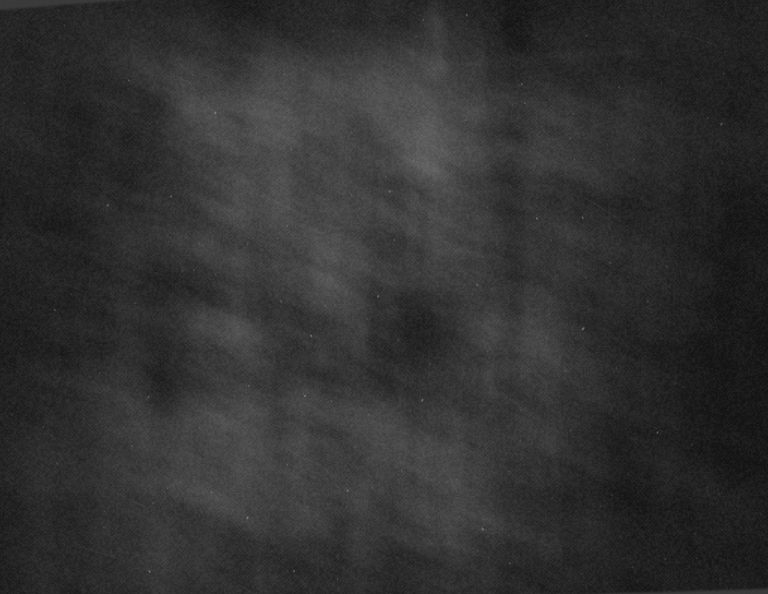
Write a WebGL 1 fragment shader that draws this texture.

```glsl
precision highp float;
// A dusty, dark chalkboard-like film: a soft vignette lit in the middle,
// cloudy patches, slanted wiping streaks and upright smears from stretched
// noise, then fine weave, grain, hairline scratches and specks of dust.
uniform vec2 u_resolution;

float hash(vec2 p) {
  vec3 h = fract(p.xyx * 0.1031);
  h += dot(h, h.yzx + 33.33);
  return fract((h.x + h.y) * h.z);
}

float noise(vec2 p) {
  vec2 cell = floor(p), f = fract(p);
  f = f * f * (3.0 - 2.0 * f);
  return mix(mix(hash(cell), hash(cell + vec2(1.0, 0.0)), f.x),
             mix(hash(cell + vec2(0.0, 1.0)), hash(cell + 1.0), f.x), f.y);
}

// Layered noise, centred on zero; the layers keep their direction
float cloud(vec2 p) {
  float sum = 0.0, weight = 0.5;
  for (int i = 0; i < 4; i++) {
    sum += weight * (noise(p) - 0.5);
    p = p * 2.03 + 17.3;
    weight *= 0.52;
  }
  return sum;
}

// One speck in some of the cells of a grid, slightly elongated
float specks(vec2 p, float density, float chance, float radius) {
  vec2 cell = floor(p * density);
  vec2 centre = 0.15 + 0.7 * vec2(hash(cell + 3.7), hash(cell + 51.2));
  vec2 d = (fract(p * density) - centre) / density;
  d.x += d.y * (hash(cell + 8.1) - 0.5);
  float blur = 0.7 / u_resolution.y;
  float size = radius * (0.6 + 0.6 * hash(cell + 29.4));
  float spot = 1.0 - smoothstep(size - blur, size + blur, length(d * vec2(1.0, 0.75)));
  return spot * step(hash(cell + 91.6), chance) * (0.3 + 0.7 * hash(cell + 72.3));
}

// Thin, fading lines along x, at most one in each long cell
float scratches(vec2 p) {
  vec2 grid = vec2(4.0, 18.0);
  vec2 cell = floor(p * grid), f = fract(p * grid);
  float level = 0.25 + 0.5 * hash(cell + 13.1) + 0.4 * (hash(cell + 6.6) - 0.5) * f.x;
  float reach = 0.15 + 0.35 * hash(cell + 44.8);
  float fade = 1.0 - smoothstep(0.0, reach, abs(f.x - 0.5));
  float width = 0.0007 + 0.7 / u_resolution.y;
  float line = 1.0 - smoothstep(0.0, width, abs(f.y - level) / grid.y);
  return line * fade * step(hash(cell + 25.9), 0.18);
}

// Soft-edged rectangular wipe
float wipe(vec2 p, vec2 centre, vec2 halfSize, float blur) {
  vec2 d = abs(p - centre) - halfSize;
  return (1.0 - smoothstep(-blur, blur, d.x)) * (1.0 - smoothstep(-blur, blur, d.y));
}

void main() {
  vec2 uv = gl_FragCoord.xy / u_resolution;
  vec2 p = gl_FragCoord.xy / u_resolution.y;
  vec2 warp = vec2(cloud(p * 3.0 + 5.0), cloud(p * 3.0 + 40.0));
  vec2 bent = p + 0.06 * warp;
  vec2 slant = vec2(0.89 * bent.x - 0.45 * bent.y, 0.45 * bent.x + 0.89 * bent.y);

  // Vignette, with an uneven border
  vec2 v = uv + 0.12 * warp;
  float light = smoothstep(-0.04, 0.36, v.x) * (1.0 - smoothstep(0.62, 1.0, v.x));
  light *= smoothstep(-0.25, 0.3, v.y) * (1.0 - smoothstep(0.8, 1.08, v.y));
  float tone = 0.121 + 0.125 * light;

  // Round patches, slanted streaks, upright and level smears
  float marks = 0.15 * cloud(bent * vec2(4.5, 5.0) + 11.0);
  marks += 0.11 * cloud(slant * vec2(5.0, 13.0) + 63.0);
  marks += 0.055 * cloud(slant * vec2(9.0, 48.0) + 27.0);
  marks += 0.11 * cloud(p * vec2(15.0, 2.5) + 80.0);
  marks += 0.045 * cloud(bent * vec2(4.0, 20.0) + 34.0);
  tone += marks * (0.4 + 0.85 * light);

  // Pale smudges scattered around the middle, pulled along the slant
  for (int i = 0; i < 9; i++) {
    vec2 seed = vec2(float(i) * 7.0 + 2.0, 19.0);
    vec2 d = bent - vec2(0.15 + 0.85 * hash(seed), 0.2 + 0.65 * hash(seed + 5.0));
    d = vec2(0.8 * d.x - 0.6 * d.y, 0.6 * d.x + 0.8 * d.y);
    d /= vec2(0.05 + 0.05 * hash(seed + 9.0), 0.025 + 0.025 * hash(seed + 13.0));
    tone += 0.035 * exp(-dot(d, d)) * (0.6 + 0.8 * noise(slant * vec2(12.0, 50.0)));
  }

  // Two faint wipes near the top and a falling one through the middle
  vec2 tilted = p + vec2(0.12 * (p.y - 0.5), -0.07 * (p.x - 0.95));
  tone += 0.035 * wipe(tilted, vec2(0.79, 0.95), vec2(0.008, 0.06), 0.012);
  tone += 0.03 * wipe(tilted, vec2(0.95, 0.905), vec2(0.18, 0.006), 0.014);
  float trail = p.x - 0.56 - 0.25 * (0.5 - p.y) + 0.05 * cloud(p * 6.0);
  tone += 0.03 * exp(-trail * trail * 1200.0) * smoothstep(0.2, 0.4, p.y)
        * (1.0 - smoothstep(0.55, 0.68, p.y));

  // Woven surface and film grain
  tone += 0.009 * sin(p.x * 940.0) * sin(p.y * 940.0 + p.x * 60.0);
  tone += 0.055 * (noise(p * 396.0) - 0.5) + 0.025 * (noise(p * 230.0 + 9.0) - 0.5);

  // Scratches and dust
  tone += 0.03 * scratches(slant + 2.0);
  tone += 0.24 * specks(p, 13.0, 0.17, 0.0015);
  tone += 0.12 * specks(p + 4.0, 38.0, 0.14, 0.0011);

  // Pale slivers where the sheet ends, top left and bottom right
  float topEdge = smoothstep(-0.004, 0.004, p.y - 0.983 - 0.08 * p.x);
  float bottomEdge = 1.0 - smoothstep(-0.004, 0.004, p.y - 0.03 * (p.x - 1.0));
  tone = mix(tone, 0.25, 0.8 * max(topEdge, bottomEdge));

  gl_FragColor = vec4(vec3(clamp(tone, 0.08, 1.0)), 1.0);
}
```
